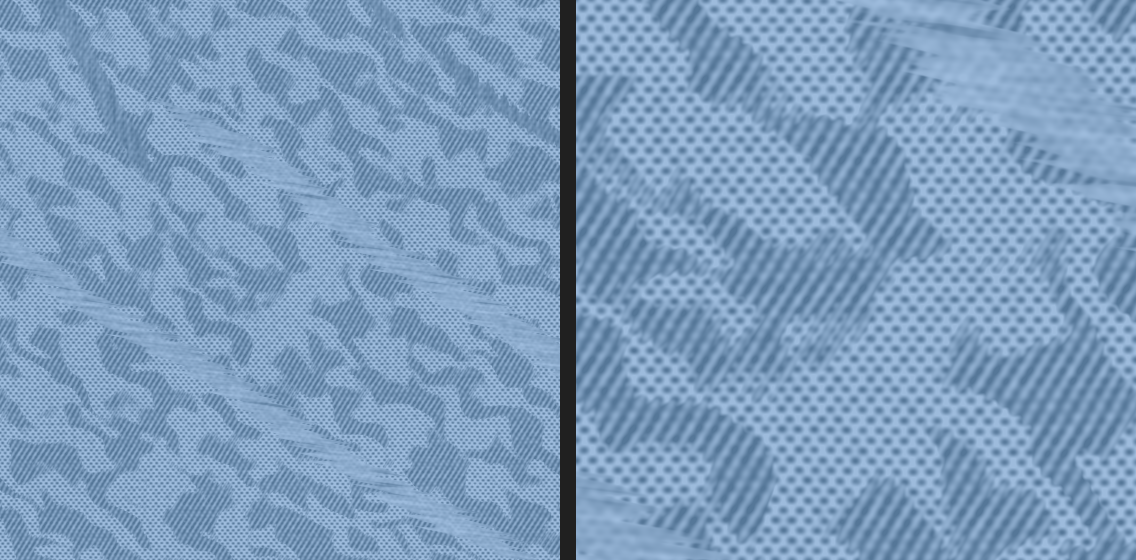
Left, the full canvas; right, a detail of the centre.
Write a WebGL 1 fragment shader that draws this texture.

```glsl
precision highp float;
// Blue jacquard cloth: dotted light ground and twilled dark patches, crossed by
// slanting satin bands of loose threads and a few shaded folds. Patches come from
// warped gradient noise, weaves from cosines, bands from feathered segments.

uniform vec2 u_resolution;

const float TAU = 6.2831853;
const vec3 SHADE_BLUE = vec3(0.38, 0.51, 0.64);
const vec3 LIGHT_BLUE = vec3(0.59, 0.71, 0.84);
const vec2 THREADS = vec2(102.0, 84.0); // weave repeats per canvas

vec2 hashGradient(vec2 cell) {
  float h = fract(sin(dot(cell, vec2(127.1, 311.7))) * 43758.547);
  return vec2(cos(TAU * h), sin(TAU * h));
}

// Gradient noise, roughly -0.7 to 0.7.
float gradientNoise(vec2 p) {
  vec2 i = floor(p);
  vec2 f = p - i;
  vec2 u = f * f * f * (f * (f * 6.0 - 15.0) + 10.0);
  float a = dot(hashGradient(i), f);
  float b = dot(hashGradient(i + vec2(1.0, 0.0)), f - vec2(1.0, 0.0));
  float c = dot(hashGradient(i + vec2(0.0, 1.0)), f - vec2(0.0, 1.0));
  float d = dot(hashGradient(i + vec2(1.0, 1.0)), f - vec2(1.0, 1.0));
  return mix(mix(a, b, u.x), mix(c, d, u.x), u.y);
}

vec2 noisePair(vec2 p) {
  return vec2(gradientNoise(p), gradientNoise(p + vec2(37.2, 17.9)));
}

// Staggered dots joined into level rows, about -1 to 1.
float dottedWeave(vec2 p) {
  vec2 c = cos(TAU * THREADS * p);
  return 0.88 * c.x * c.y + 0.3 * (2.0 * c.y * c.y - 1.0);
}

// Steep rising ribs, -1 to 1.
float twillWeave(vec2 p) {
  return cos(TAU * (THREADS.x * p.x - 0.72 * THREADS.y * p.y));
}

// Share of dark cloth, in blobs drawn out along the falling diagonal.
float darkPatches(vec2 p, float threadEdge) {
  vec2 warped = p + 0.032 * noisePair(p * 14.0 + 4.0);
  vec2 along = vec2(0.78, -0.62);
  vec2 q = vec2(dot(warped, along), dot(warped, vec2(-along.y, along.x)));
  float field = gradientNoise(q * vec2(11.0, 26.0) + 11.0);
  field += 0.55 * gradientNoise(q * vec2(27.0, 40.0) + 5.0);
  return smoothstep(-0.09, 0.09, field - 0.005 + 0.05 * threadEdge);
}

// Coverage of a segment whose ends narrow to points.
float taperedBand(vec2 p, vec2 a, vec2 b, float halfWidth) {
  vec2 ab = b - a;
  float t = clamp(dot(p - a, ab) / dot(ab, ab), 0.0, 1.0);
  float width = halfWidth * smoothstep(0.0, 0.15, t) * smoothstep(1.0, 0.8, t);
  float d = length(p - a - ab * t);
  return 1.0 - smoothstep(-0.006, 0.004, d - width);
}

// Long thin threads: low frequency along x, high across y.
float threadStreaks(vec2 p, vec2 frequency) {
  return gradientNoise(p * frequency) + 0.5 * gradientNoise(p * frequency * 1.9 + 8.0);
}

void main() {
  vec2 p = gl_FragCoord.xy / u_resolution.y;
  vec2 bend = 0.025 * noisePair(p * 3.5 + 2.0);
  vec2 weaveUv = p + 0.003 * noisePair(p * 7.0);

  // Ground weaves
  float dots = dottedWeave(weaveUv);
  float twill = twillWeave(weaveUv);
  float patchMask = darkPatches(p, twill);
  float ground = 0.75 - 0.72 * dots;
  float darkCloth = 0.27 + 0.42 * twill - 0.16 * dots;
  float tone = mix(ground, darkCloth, patchMask);

  // Shaded folds with upright threads
  float upright = threadStreaks(p.yx, vec2(9.0, 120.0));
  vec2 foldUv = p + bend + vec2(0.0, 0.018 * upright);
  float folds = taperedBand(foldUv, vec2(0.07, 1.06), vec2(0.29, 0.66), 0.019);
  folds = max(folds, taperedBand(foldUv, vec2(0.75, 0.92), vec2(1.12, 0.67), 0.016));
  folds = max(folds, taperedBand(foldUv, vec2(0.62, 1.06), vec2(0.73, 0.91), 0.015));
  tone = mix(tone, 0.17 + 0.45 * upright + 0.16 * twill, 0.9 * folds);

  // Satin bands with nearly level threads and feathered ends
  vec2 level = vec2(p.x, p.y + 0.13 * p.x);
  float strands = threadStreaks(level, vec2(8.0, 125.0));
  vec2 satinUv = p + bend + vec2(0.045 * strands, 0.0);
  float satin = taperedBand(satinUv, vec2(0.25, 0.85), vec2(1.22, 0.2), 0.025);
  satin = max(satin, taperedBand(satinUv, vec2(-0.15, 0.66), vec2(1.05, -0.08), 0.023));
  satin = max(satin, taperedBand(satinUv, vec2(0.03, 0.54), vec2(0.22, 0.455), 0.011));
  float gaps = smoothstep(0.3, 0.6, -strands);
  float satinTone = 0.78 + 0.45 * strands - 0.35 * gaps - 0.06 * dots;
  tone = mix(tone, satinTone, 0.92 * satin);

  // Uneven yarn and broad shading
  tone += 0.32 * gradientNoise(p * vec2(95.0, 130.0));
  tone += 0.1 * gradientNoise(p * 4.0 + 20.0);
  gl_FragColor = vec4(mix(SHADE_BLUE, LIGHT_BLUE, clamp(tone, -0.22, 1.12)), 1.0);
}
```
